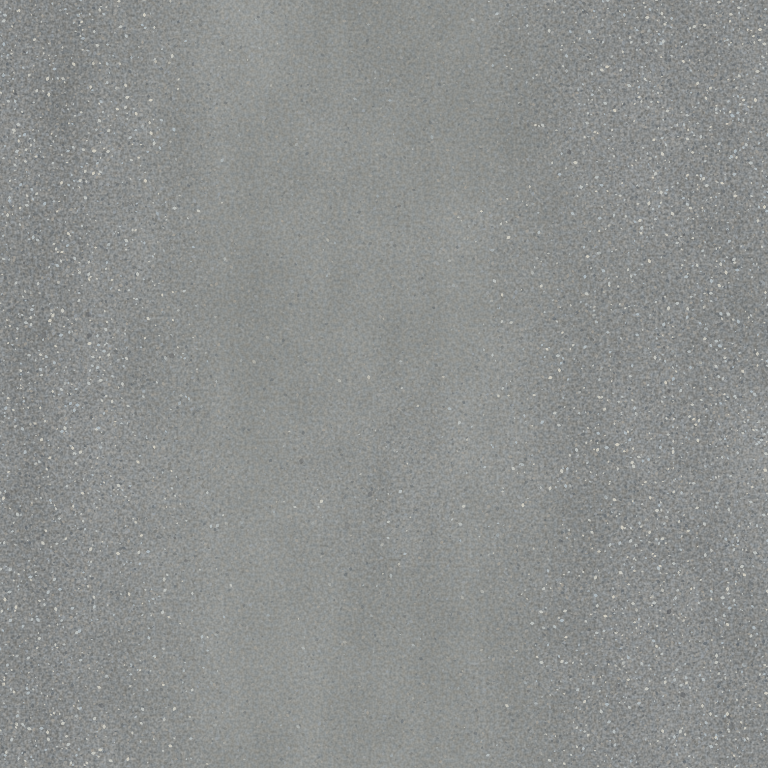
Reproduce this texture procedurally as a Shadertoy shader.

```glsl
vec3 hash3(vec2 cell, float seed) {
    vec3 p = fract(vec3(cell.xyx + seed * 17.3) * vec3(0.1031, 0.1030, 0.0973));
    p += dot(p, p.yxz + 33.33);
    return fract((p.xxy + p.yxx) * p.zyx);
}

float cornerRamp(vec2 cell, vec2 offset, float seed) {
    float angle = 6.2832 * hash3(cell, seed).x;
    return dot(vec2(cos(angle), sin(angle)), offset);
}

// Gradient noise, roughly -1 to 1
float gradientNoise(vec2 p, float seed) {
    vec2 i = floor(p), f = fract(p);
    vec2 u = f * f * f * (f * (f * 6.0 - 15.0) + 10.0);
    vec2 e = vec2(0.0, 1.0);
    float low = mix(cornerRamp(i, f, seed), cornerRamp(i + e.yx, f - e.yx, seed), u.x);
    float high = mix(cornerRamp(i + e.xy, f - e.xy, seed), cornerRamp(i + 1.0, f - 1.0, seed), u.x);
    return 1.4 * mix(low, high, u.y);
}

float cloud(vec2 p, float seed) {
    float sum = 0.0, weight = 0.55;
    for (int octave = 0; octave < 4; octave++) {
        sum += weight * gradientNoise(p, seed + float(octave));
        p = mat2(1.6, 1.2, -1.2, 1.6) * p;
        weight *= 0.55;
    }
    return sum;
}

// Scattered angular chips: x is coverage, y a random value per chip
vec2 scatterChips(vec2 uv, float cells, float density, vec2 radiusRange, float seed) {
    vec2 p = uv * cells, home = floor(p);
    float blur = 0.7 * cells / iResolution.y;
    vec2 result = vec2(0.0, 0.5);
    for (int y = -1; y <= 1; y++) {
        for (int x = -1; x <= 1; x++) {
            vec2 cell = home + vec2(x, y);
            vec3 place = hash3(cell, seed), form = hash3(cell, seed + 5.0);
            float angle = 6.2832 * form.x;
            vec2 axis = vec2(cos(angle), sin(angle));
            vec2 d = p - cell - place.xy;
            d = abs(vec2(dot(d, axis), 1.4 * dot(d, vec2(-axis.y, axis.x))));
            float dist = mix(length(d), d.x + d.y, 0.4);
            float radius = mix(radiusRange.x, radiusRange.y, form.y * form.y);
            float cover = 1.0 - smoothstep(radius - blur, radius + blur, dist);
            cover *= smoothstep(-0.03, 0.03, density - place.z);
            if (cover > result.x) result = vec2(cover, form.z);
        }
    }
    return result;
}

// Wear: smooth central lane, rough sides, faint rough patch low in the lane
float roughnessAt(vec2 uv, float patches) {
    float side = abs(uv.x - 0.46 + 0.04 * patches);
    float sides = smoothstep(0.08, 0.4, side);
    vec2 d = (uv - vec2(0.51, 0.35)) / vec2(0.12, 0.17);
    float lanePatch = 0.4 * exp(-dot(d, d));
    return clamp(max(sides, lanePatch) + 0.35 * patches, 0.06, 1.0);
}

void mainImage(out vec4 fragColor, in vec2 fragCoord) {
    vec2 uv = fragCoord / iResolution.xy;
    float patches = cloud(uv * vec2(5.0, 4.0), 1.0);
    float streaks = cloud(uv * vec2(9.0, 1.6), 7.0);
    float mottle = cloud(uv * 19.0, 61.0);
    float rough = roughnessAt(uv, patches);
    float clusters = clamp(1.0 + 1.1 * mottle, 0.3, 2.0);

    // Broad cement tone
    vec3 smoothCement = vec3(0.568, 0.578, 0.568);
    vec3 roughCement = vec3(0.536, 0.545, 0.543);
    vec3 color = mix(smoothCement, roughCement, rough);
    color += 0.035 * streaks + 0.035 * patches + 0.022 * mottle;

    // Fine sand grain with a slight cool and warm tint
    float sand = 0.55 * gradientNoise(uv * 223.0, 13.0) + 0.55 * gradientNoise(uv.yx * 371.0, 17.0);
    float tint = gradientNoise(uv * 157.0, 19.0);
    color += sand * mix(0.075, 0.14, rough);
    color += tint * vec3(-0.014, 0.0, 0.016);

    // Dark pits
    vec2 pits = scatterChips(uv, 170.0, 0.05 + 0.22 * rough * clusters, vec2(0.2, 0.5), 23.0);
    vec3 pitColor = mix(vec3(0.35, 0.38, 0.41), vec3(0.46, 0.46, 0.44), pits.y);
    color = mix(color, pitColor, mix(0.4, 0.62, rough) * pits.x);

    // Pale sand and bright stone chips
    vec2 pale = scatterChips(uv, 175.0, 0.06 + 0.26 * rough, vec2(0.2, 0.5), 31.0);
    color = mix(color, mix(vec3(0.62, 0.65, 0.68), vec3(0.69, 0.66, 0.61), pale.y), 0.6 * pale.x);
    float brightDensity = 0.19 * rough * mix(0.5, 1.0, rough) * clusters;
    vec2 bright = scatterChips(uv, 165.0, brightDensity, vec2(0.19, 0.5), 41.0);
    vec3 brightColor = mix(vec3(0.70, 0.75, 0.78), vec3(0.87, 0.85, 0.79), bright.y);
    color = mix(color, brightColor, 0.85 * bright.x);

    // Rare larger dark stones
    vec2 stones = scatterChips(uv, 60.0, 0.025 * rough, vec2(0.12, 0.28), 53.0);
    color = mix(color, mix(vec3(0.30, 0.31, 0.33), vec3(0.42), stones.y), 0.65 * stones.x);

    fragColor = vec4(clamp(color, 0.0, 1.0), 1.0);
}
```
